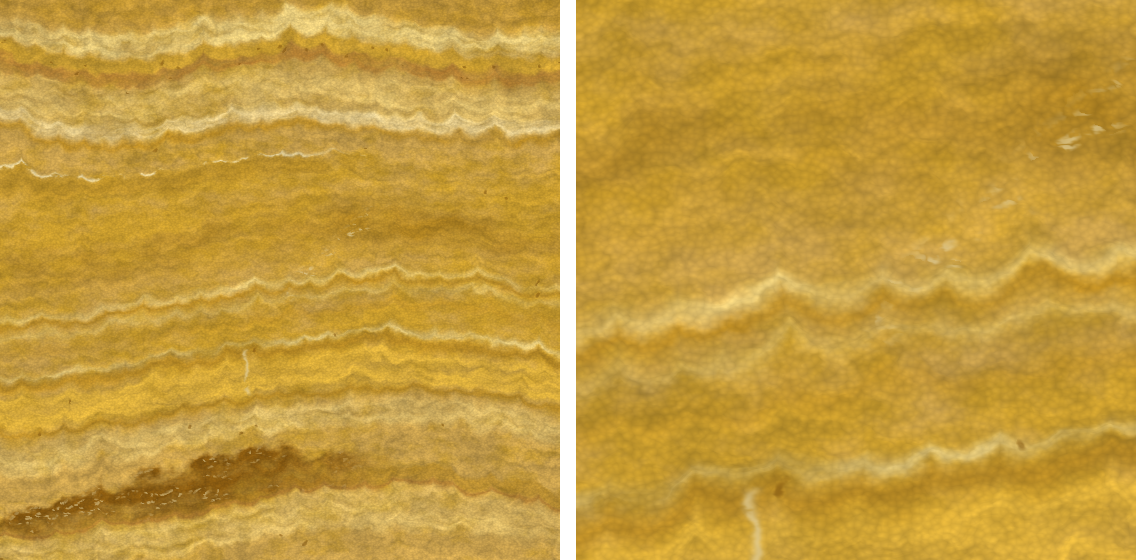
Left, the full canvas; right, a detail of the centre.
Reproduce this texture procedurally as a WebGL 2 fragment shader.

```glsl
#version 300 es
precision highp float;
// Polished slab of honey onyx: folded, scalloped bands with veins, flecks and fine grain.
uniform vec2 u_resolution;
out vec4 fragColor;

#define FOLD_LOW 0.045
#define FOLD_HIGH 0.020
#define WAVER 0.010
#define SCALLOP 0.024
#define SCALLOP_COUNT 27.0
#define RAGGED 0.0028
#define LAMINA 0.045
#define FINE_LAMINA 0.065
#define STREAK 0.16
#define GRAIN 0.18
#define FLECK_SCALE 105.0

const vec3 UMBER = vec3(0.50, 0.33, 0.06);
const vec3 OCHRE = vec3(0.67, 0.50, 0.13);
const vec3 GOLD  = vec3(0.75, 0.585, 0.17);
const vec3 TAN   = vec3(0.75, 0.60, 0.29);
const vec3 HONEY = vec3(0.84, 0.67, 0.23);
const vec3 CREAM = vec3(0.83, 0.73, 0.44);
const vec3 CHALK = vec3(0.87, 0.79, 0.57);
const vec3 RUST  = vec3(0.63, 0.44, 0.17);

vec2 hash2(vec2 p) {
    vec3 q = fract(vec3(p.xyx) * vec3(0.1031, 0.1030, 0.0973));
    q += dot(q, q.yzx + 33.33);
    return fract((q.xx + q.yz) * q.zy);
}

// Cellular noise: x = distance to the nearest seed, y = random value of that seed
vec2 cells(vec2 p) {
    vec2 id = floor(p), f = fract(p), best = vec2(9.0, 0.0);
    for (int j = -1; j <= 1; j++)
    for (int i = -1; i <= 1; i++) {
        vec2 g = vec2(i, j), r = hash2(id + g);
        float d = length(g + r - f);
        if (d < best.x) best = vec2(d, fract(r.x * 7.3 + r.y * 13.7));
    }
    return best;
}

// Layered, rotated sines, roughly -1 to 1
float sines(vec2 p) {
    float sum = 0.0, amp = 0.5;
    for (int i = 0; i < 6; i++) {
        p = mat2(0.8, 0.6, -0.6, 0.8) * p * 1.7 + 2.3;
        sum += amp * sin(p.x + 1.4 * sin(p.y + float(i)));
        amp *= 0.62;
    }
    return sum;
}

// Soft-edged layer between two heights
float layer(float h, float lo, float hi, float soft) {
    return smoothstep(lo - soft, lo + soft, h) * (1.0 - smoothstep(hi - soft, hi + soft, h));
}

// Thin seam around one height
float seam(float h, float c, float w) {
    float d = (h - c) / w;
    return exp(-d * d);
}

// Scattered chips; only seeds below the given density show
float flecks(vec2 p, float density) {
    vec2 c = cells(p);
    return (1.0 - smoothstep(0.15, 0.5, c.x)) * step(c.y, density);
}

void tint(inout vec3 col, vec3 c, float amount) {
    col = mix(col, c, clamp(amount, 0.0, 1.0));
}

void main() {
    vec2 uv = gl_FragCoord.xy / u_resolution;
    float x = uv.x, y = uv.y;
    float mottle = sines(uv * vec2(22.0, 40.0));
    float rough = sines(uv * vec2(48.0, 75.0) + 9.0);

    // Bedding height after folds, wavering and scallops
    float fold = mix(FOLD_LOW * sin(4.5 * x - 1.4), FOLD_HIGH * sin(9.0 * x - 3.2), smoothstep(0.45, 0.8, y));
    float h = y - fold + WAVER * sines(vec2(x * 2.6, y * 4.0));
    float lobe = cells(vec2(x * SCALLOP_COUNT, h * 9.0)).x;
    h += 0.004 * sines(vec2(x * 14.0, y * 22.0)) - SCALLOP * (lobe * lobe - 0.2) + RAGGED * rough;

    float lam = sines(vec2(x * 2.0, h * 42.0));
    float fineLam = sines(vec2(x * 13.0, h * 95.0));
    float patches = sines(vec2(x * 4.0, h * 9.0) + 5.0);
    float blend = 0.85 + 0.3 * lam + 0.25 * mottle + 0.35 * fineLam;

    // Ground: gold in the middle, paler at the ends
    float pale = layer(h, 0.72, 1.1, 0.03) + layer(h, -0.2, 0.26, 0.02);
    vec3 col = GOLD;
    tint(col, TAN, 0.38 + 0.45 * pale + 0.4 * patches + 0.35 * mottle + 0.3 * rough);
    tint(col, OCHRE, seam(h, 0.57, 0.05) * (0.5 + 0.5 * patches + 0.3 * mottle));

    // Upper bands
    tint(col, OCHRE, 0.4 * layer(h, 0.972, 1.1, 0.012));
    tint(col, CREAM, 0.9 * blend * layer(h, 0.925, 0.962, 0.009));
    tint(col, GOLD, 0.8 * layer(h, 0.895, 0.92, 0.006));
    tint(col, RUST, 0.7 * blend * layer(h, 0.874, 0.897, 0.006));
    tint(col, CREAM, 0.5 * blend * layer(h, 0.79, 0.865, 0.015));
    tint(col, CHALK, 0.65 * blend * layer(h, 0.775, 0.800, 0.007));
    tint(col, OCHRE, 0.7 * blend * seam(h, 0.762, 0.008));

    // Honey pocket under a broken chalk vein
    float left = 1.0 - smoothstep(0.55, 0.68, x + 0.05 * mottle);
    tint(col, mix(GOLD, OCHRE, 0.5), 0.75 * left * layer(h, 0.67, 0.705, 0.010));
    tint(col, CHALK, left * seam(h, 0.708, 0.003) * smoothstep(-0.4, 0.4, rough + patches));

    // Central seams and the bright honey bed
    tint(col, CREAM, blend * (0.6 * seam(h, 0.468, 0.007) + 0.5 * seam(h, 0.437, 0.006)));
    tint(col, OCHRE, blend * (0.7 * seam(h, 0.454, 0.005) + 0.4 * seam(h, 0.41, 0.010)));
    tint(col, CREAM, 0.85 * blend * seam(h, 0.364, 0.006));
    tint(col, OCHRE, 0.85 * seam(h, 0.346, 0.009));
    tint(col, HONEY, 0.9 * blend * layer(h, 0.278, 0.328, 0.008));
    tint(col, OCHRE, 0.75 * seam(h, 0.266, 0.006));
    tint(col, CREAM, 0.55 * blend * layer(h, 0.205, 0.248, 0.012));

    // Umber lens that thins into gold on the right
    float lens = 1.0 - smoothstep(0.42, 0.8, x + 0.08 * patches);
    float top = 0.12 + 0.055 * sin(3.14 * clamp(x * 1.35, 0.0, 1.0)) + 0.012 * mottle;
    float dark = layer(h, 0.09, top, 0.012);
    tint(col, UMBER, dark * lens * (0.8 + 0.35 * lam + 0.3 * mottle));
    tint(col, OCHRE, 0.6 * (1.0 - lens) * layer(h, 0.09, 0.115, 0.006));
    tint(col, RUST, 0.7 * seam(h, 0.087, 0.004));
    tint(col, CREAM, 0.4 * blend * layer(h, 0.01, 0.075, 0.012));

    // Laminae, upright crystal streaks and grain
    float streak = 0.45 - cells(vec2(x * 60.0 + mottle, h * 11.0)).x;
    float coarse = 0.45 - cells(uv * vec2(85.0, 130.0) + rough).x;
    float fine = 0.45 - cells(uv * vec2(210.0, 250.0)).x;
    col *= 1.02 + LAMINA * lam + FINE_LAMINA * fineLam + 0.03 * rough;
    col *= 1.0 + STREAK * streak * (0.3 + 0.6 * pale) + GRAIN * (0.5 * coarse + 0.7 * fine);

    // Pale chips in the lens and along a slanted fracture, few dark pits
    float slant = seam(y - 0.9 * x, 0.015, 0.018) * layer(x, 0.5, 0.68, 0.03);
    float clump = smoothstep(-0.1, 0.5, mottle + 0.5 * patches);
    float chips = flecks(uv * FLECK_SCALE * vec2(0.8, 1.3) + 0.7 * rough, 0.5);
    tint(col, CHALK, 0.75 * chips * clump * max(0.75 * dark * lens, slant));
    float pits = flecks(uv * FLECK_SCALE + 0.4 * rough, 0.0015 + 0.08 * seam(h, 0.90, 0.016));
    tint(col, UMBER, 0.55 * pits);

    // Short upright crack across the honey bed
    float crack = seam(x + 0.006 * mottle, 0.442, 0.0035) * layer(y, 0.295, 0.375, 0.006);
    tint(col, CHALK, 0.75 * crack * smoothstep(-0.7, 0.1, rough));

    fragColor = vec4(clamp(col, 0.0, 1.0), 1.0);
}
```
